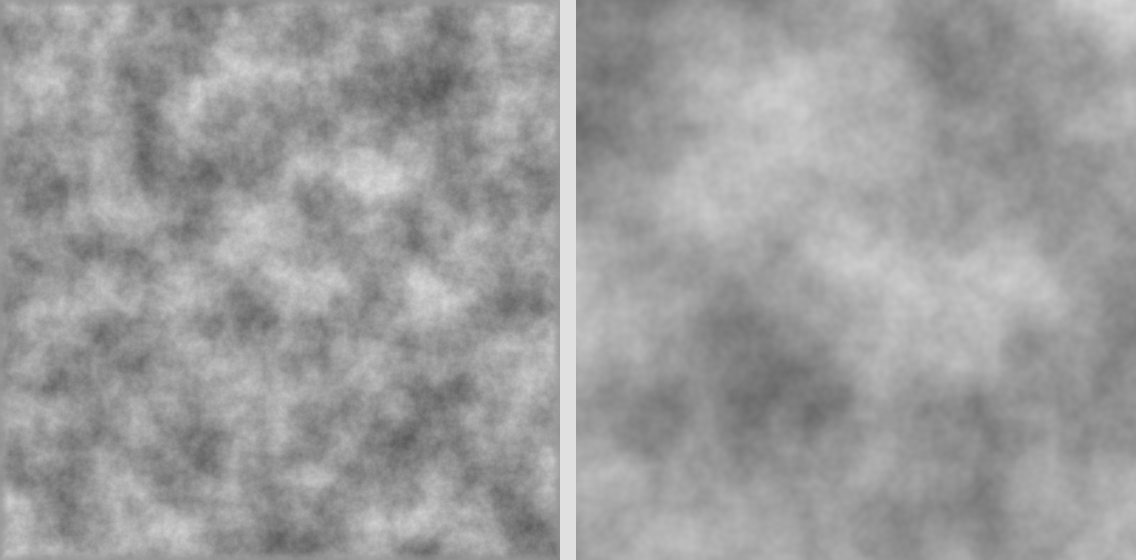
Left, the full canvas; right, a detail of the centre.
A three.js fragment shader for this texture:

```glsl
varying vec2 vUv;

const float BASE_CELLS = 6.2;      // cells of the coarsest octave across the canvas
const int   OCTAVES = 6;
const float GAIN = 0.63;           // amplitude ratio between octaves
const float LACUNARITY = 2.0;
const float MEAN_GREY = 0.602;
const float CONTRAST = 0.28;
const float BORDER_GREY = 0.58;
const float BORDER_WIDTH = 0.016;
const float BORDER_DETAIL = 0.35;  // cloud contrast left at the very edge
const vec2  OCTAVE_SHIFT = vec2(41.73, 23.29);
const float TAU = 6.2831853;

float hash(vec2 p) {
  vec3 q = fract(vec3(p.xyx) * 0.1031);
  q += dot(q, q.yzx + 33.33);
  return fract((q.x + q.y) * q.z);
}

// Dot product of a lattice corner's random unit gradient and the offset to it
float cornerSlope(vec2 corner, vec2 offset) {
  float angle = TAU * hash(corner);
  return dot(vec2(cos(angle), sin(angle)), offset);
}

float gradientNoise(vec2 p) {
  vec2 cell = floor(p);
  vec2 f = fract(p);
  vec2 blend = f * f * f * (f * (f * 6.0 - 15.0) + 10.0);
  vec2 right = vec2(1.0, 0.0);
  vec2 up = vec2(0.0, 1.0);
  float bottom = mix(cornerSlope(cell, f),
                     cornerSlope(cell + right, f - right), blend.x);
  float top = mix(cornerSlope(cell + up, f - up),
                  cornerSlope(cell + 1.0, f - 1.0), blend.x);
  return mix(bottom, top, blend.y);
}

// Shifting each octave keeps the zeros of the lattices from lining up
float clouds(vec2 uv) {
  vec2 p = uv * BASE_CELLS + OCTAVE_SHIFT;
  float amplitude = 1.0;
  float sum = 0.0;
  for (int i = 0; i < OCTAVES; i++) {
    sum += amplitude * gradientNoise(p);
    p = p * LACUNARITY + OCTAVE_SHIFT;
    amplitude *= GAIN;
  }
  return sum;
}

void main() {
  float grey = MEAN_GREY + CONTRAST * clouds(vUv);

  // Narrow flat rim along the canvas edges
  vec2 toEdge = min(vUv, 1.0 - vUv);
  float inside = smoothstep(0.0, BORDER_WIDTH, min(toEdge.x, toEdge.y));
  grey = mix(BORDER_GREY, grey, mix(BORDER_DETAIL, 1.0, inside));

  gl_FragColor = vec4(vec3(clamp(grey, 0.0, 1.0)), 1.0);
}
```
